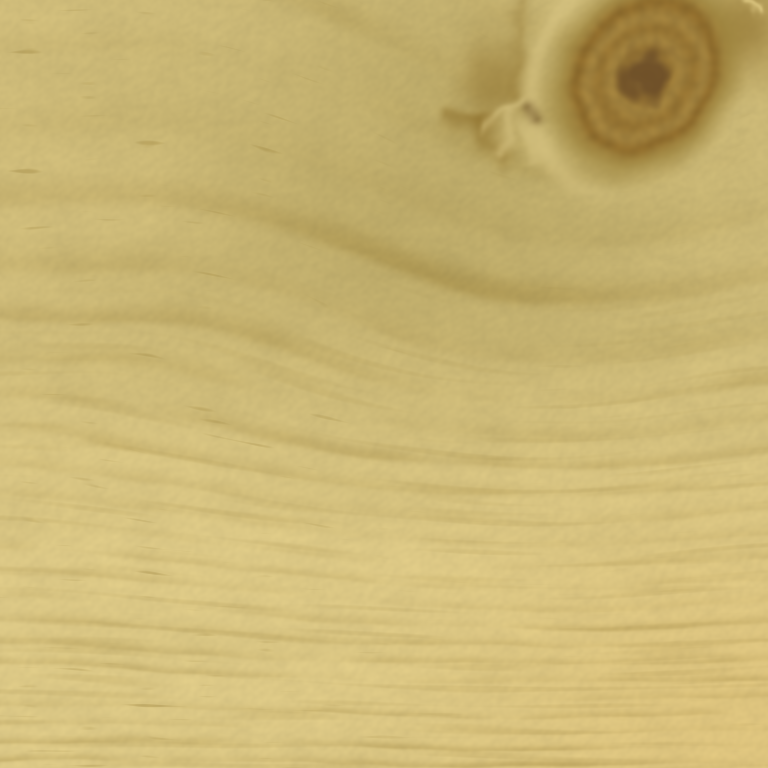
Write a WebGL 2 fragment shader that draws this texture.

```glsl
#version 300 es
precision highp float;
// Pale softwood board with one knot. Growth rings are level lines of a height
// field bent down beneath the knot; the knot is a tilted ellipse with its own
// rings, and gradient noise gives the pores, mottling and fine fibre.
uniform vec2 u_resolution;
out vec4 outColor;

const vec3 PALE = vec3(0.862, 0.785, 0.525);
const vec3 SHADE = vec3(0.700, 0.630, 0.372);
const vec3 WARM = vec3(0.870, 0.760, 0.480);
const vec3 RING = vec3(0.600, 0.500, 0.220);
const vec3 BARK = vec3(0.540, 0.420, 0.150);
const vec3 DARK = vec3(0.330, 0.220, 0.060);
const vec3 KNOT = vec3(0.625, 0.500, 0.235);
const vec3 KNOT_RING = vec3(0.490, 0.345, 0.110);
const vec3 PITH = vec3(0.410, 0.290, 0.150);
const vec2 KNOT_POS = vec2(0.840, 0.902);
const vec2 KNOT_SIZE = vec2(0.112, 0.092);
const float KNOT_TILT = 0.95;
const float BEND = 0.118;      // how far the grain sinks below the knot
const float MAIN_RING = 0.74;  // height of the strongest ring at the left edge

float hash(float n) { return fract(sin(n * 91.7 + 3.1) * 4375.5); }

vec2 gradientAt(vec2 cell) {
  float a = 6.2832 * fract(sin(dot(cell, vec2(127.1, 311.7))) * 43758.5);
  return vec2(cos(a), sin(a));
}

float noise(vec2 p) {
  vec2 i = floor(p), f = fract(p);
  vec2 w = f * f * f * (f * (f * 6.0 - 15.0) + 10.0);
  vec2 e = vec2(1.0, 0.0);
  float low = mix(dot(gradientAt(i), f), dot(gradientAt(i + e), f - e), w.x);
  float high = mix(dot(gradientAt(i + e.yx), f - e.yx), dot(gradientAt(i + 1.0), f - 1.0), w.x);
  return mix(low, high, w.y);
}

vec2 rotate(vec2 p, float a) {
  return vec2(cos(a) * p.x + sin(a) * p.y, cos(a) * p.y - sin(a) * p.x);
}

float blob(vec2 p, vec2 center, vec2 size) {
  vec2 q = (p - center) / size;
  return exp(-dot(q, q));
}

float streak(vec2 p, vec2 a, vec2 b, float width) {
  vec2 d = b - a;
  float t = clamp(dot(p - a, d) / dot(d, d), 0.0, 1.0);
  float r = length(p - a - d * t) / width;
  return exp(-r * r);
}

// Height of the undisturbed grain line passing through p
float grainHeight(vec2 p) {
  float start = mix(-0.05, 0.20, smoothstep(0.35, 0.65, p.y));
  float sag = smoothstep(start, 0.7, p.x) - 0.3 * smoothstep(0.72, 1.05, p.x);
  vec2 k = p - KNOT_POS;
  return p.y + BEND * smoothstep(-0.1, 0.6, p.y) * sag + 0.1 * exp(-dot(k, k) / 0.05);
}

vec3 board(vec2 p, float height) {
  // Broad light and shade
  float shade = 0.31 * smoothstep(0.2, 0.65, p.y) + 0.48 * blob(p, vec2(0.58, 0.76), vec2(0.32, 0.26));
  shade += 0.14 * noise(vec2(p.x * 3.0, height * 14.0));
  vec3 color = mix(PALE, SHADE, clamp(shade, 0.0, 1.0));
  color = mix(color, WARM, 0.7 * blob(p, vec2(1.0, 0.05), vec2(0.4, 0.25)));

  // Growth rings, closer together toward the bottom, fading in and out
  float waver = 0.009 * noise(vec2(p.x * 4.0, height * 10.0)) + 0.003 * noise(vec2(p.x * 16.0, height * 40.0));
  float depth = MAIN_RING - height + waver;
  float phase = 10.0 * depth + 22.0 * pow(max(depth, 0.0), 2.0);
  float id = floor(phase + 0.5);
  float offset = phase - id;
  float line = exp(-pow(offset / (offset < 0.0 ? 0.26 : 0.13), 2.0));
  float patchy = 0.6 + 1.3 * noise(vec2(p.x * 3.5, id * 7.3)) + 0.7 * noise(vec2(p.x * 13.0, id * 3.7));
  float strength = (0.08 + 0.17 * hash(id)) * patchy;
  strength *= 1.0 - 0.45 * smoothstep(0.72, 0.85, height) * smoothstep(0.6, 0.3, p.x);
  if (abs(id) < 0.5) strength = 0.16 + 0.28 * blob(p, vec2(0.57, 0.64), vec2(0.25, 0.2));
  color = mix(color, RING, line * max(strength, 0.0));

  // Thin faint lines between the rings
  float thread = smoothstep(0.12, 0.5, noise(vec2(p.x * 4.0, height * 75.0)));
  color = mix(color, RING, 0.13 * thread * smoothstep(0.72, 0.45, p.y));

  // Short pores along the grain, then mottling and fibre
  float pore = smoothstep(0.40, 0.62, noise(vec2(p.x * 13.0, height * 110.0)));
  color = mix(color, RING, 0.34 * pore * (1.0 - 0.8 * smoothstep(0.3, 0.6, p.x)));
  vec2 fibre = rotate(p, 0.6);
  float fine = noise(fibre * vec2(70.0, 120.0)) + 0.6 * noise(p * vec2(30.0, 85.0)) + 0.5 * noise(p * 150.0);
  return color * (1.0 + 0.026 * fine + 0.022 * noise(p * 18.0));
}

vec3 addBark(vec3 color, vec2 p) {
  vec2 q = p + 0.013 * vec2(noise(p * 30.0), noise(p * 30.0 + 9.0));
  color = mix(color, BARK, 0.50 * blob(q, vec2(0.645, 0.890), vec2(0.042, 0.060)));
  color = mix(color, BARK, 0.25 * streak(q, vec2(0.680, 1.0), vec2(0.668, 0.88), 0.010));
  color = mix(color, BARK, 0.50 * streak(q, vec2(0.580, 0.847), vec2(0.632, 0.838), 0.011));
  color = mix(color, BARK, 0.40 * streak(q, vec2(0.620, 0.840), vec2(0.655, 0.795), 0.014));
  // Resin ridges and the small dark pocket
  color = mix(color, PALE, 0.48 * streak(q, vec2(0.682, 0.868), vec2(0.630, 0.836), 0.007));
  color = mix(color, PALE, 0.48 * streak(q, vec2(0.668, 0.850), vec2(0.650, 0.800), 0.009));
  color = mix(color, PALE, 0.40 * streak(q, vec2(0.682, 0.835), vec2(0.700, 0.790), 0.009));
  return mix(color, DARK, 0.80 * streak(p, vec2(0.689, 0.860), vec2(0.697, 0.845), 0.008));
}

vec3 addKnot(vec3 color, vec2 p) {
  vec2 q = rotate(p - KNOT_POS, KNOT_TILT) / KNOT_SIZE;
  float r = length(q) + 0.05 * noise(p * 24.0);
  // Pale rim on the left, brown halo, and stain toward the upper right
  color = mix(color, PALE, 0.50 * exp(-pow((r - 1.50) / 0.12, 2.0)) * smoothstep(0.84, 0.72, p.x));
  color = mix(color, BARK, 0.62 * blob(p, vec2(0.970, 0.965), vec2(0.060, 0.060)));
  color = mix(color, RING, 0.85 * (1.0 - smoothstep(0.95, 1.45, r)));
  // Rings inside the knot and its dark pith
  float rings = 0.5 + 0.5 * cos(20.0 * (r - 0.92) + 1.2 * noise(p * 15.0));
  vec3 wood = mix(KNOT, KNOT_RING, rings * (0.28 + 0.22 * smoothstep(0.5, 0.95, r)));
  wood *= 1.0 + 0.08 * noise(p * 70.0);
  float pith = 1.0 - smoothstep(0.14, 0.46, r + 0.18 * noise(p * 45.0));
  wood = mix(wood, PITH, 0.85 * pith);
  color = mix(color, wood, 1.0 - smoothstep(0.88, 1.16, r));
  return mix(color, PALE * 1.08, 0.6 * streak(p + 0.01 * noise(p * 60.0), vec2(0.972, 0.998), vec2(0.990, 0.988), 0.006));
}

void main() {
  vec2 p = gl_FragCoord.xy / u_resolution;
  vec3 color = board(p, grainHeight(p));
  color = addBark(color, p);
  color = addKnot(color, p);
  outColor = vec4(clamp(color, 0.0, 1.0), 1.0);
}
```
